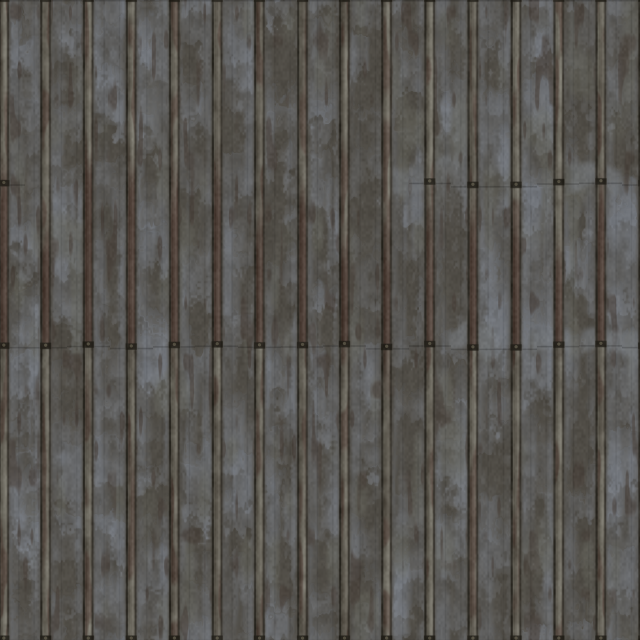
A WebGL 2 fragment shader for this texture:

```glsl
#version 300 es
precision highp float;
// Weathered grey metal cladding: fifteen panels with rusty vertical battens and staggered joints.
uniform vec2 u_resolution;
out vec4 fragColor;

const float PANELS = 15.0;

float hash(vec2 p) {
    vec3 q = fract(vec3(p.xyx) * 0.1031);
    q += dot(q, q.yzx + 33.33);
    return fract((q.x + q.y) * q.z);
}

// Value noise that wraps after the given number of cells
float noise(vec2 uv, vec2 cells) {
    vec2 p = uv * cells, i = floor(p), f = fract(p);
    f = f * f * (3.0 - 2.0 * f);
    vec2 a = mod(i, cells), b = mod(i + 1.0, cells);
    return mix(mix(hash(a), hash(vec2(b.x, a.y)), f.x),
               mix(hash(vec2(a.x, b.y)), hash(b), f.x), f.y);
}

// Soft-edged bar: 1 inside the half width, 0 outside
float bar(float distance, float halfWidth, float soft) {
    return 1.0 - smoothstep(halfWidth - soft, halfWidth + soft, abs(distance));
}

// Rectangular scuffs of random height, width and tone on one panel
float scuffs(float panel, vec2 p, float ragged) {
    float tone = 0.0;
    for (float k = 0.0; k < 5.0; k++) {
        float rows = 4.0 + 2.0 * k;
        float y = p.y * rows + hash(vec2(panel, k + 60.0)) + ragged * 0.25;
        vec2 seed = vec2(panel + 17.0 * k, mod(floor(y), rows) + 5.0);
        float middle = mix(0.25, 0.8, hash(seed));
        float reach = mix(0.12, 0.42, hash(seed + 31.0));
        float height = mix(0.15, 0.46, hash(seed + 47.0));
        float mask = bar(p.x - middle + ragged * 0.12, reach, 0.05)
                   * bar(fract(y) - 0.5, height, 0.04);
        tone += mask * (hash(seed + 73.0) - 0.5);
    }
    return tone;
}

void main() {
    vec2 uv = gl_FragCoord.xy / u_resolution;
    float x = uv.x * PANELS - 0.08;
    float panel = mod(floor(x), PANELS);
    float column = mod(floor(x + 0.5), PANELS);
    float across = fract(x);
    float side = x - floor(x + 0.5) - 0.04 * (hash(vec2(column, 3.0)) - 0.5);
    float soft = max(0.02, PANELS / u_resolution.x * 0.7);

    float grain = noise(uv, vec2(300.0, 220.0)) - 0.5;
    float mottle = noise(uv, vec2(90.0, 60.0)) - 0.5;
    float cloud = noise(uv, vec2(30.0, 14.0)) - 0.5;
    float streak = noise(uv, vec2(150.0, 9.0)) - 0.5;
    float ragged = mottle + 0.5 * grain;

    // Panel sheet: blue-grey zinc under brown-grey dirt
    float clean = 0.5 + 0.35 * (hash(vec2(panel, 11.0)) - 0.5) + 0.5 * cloud
                + 0.3 * mottle + 0.4 * streak + 0.85 * scuffs(panel, vec2(across, uv.y), ragged);
    clean -= 0.28 * bar(across - 0.55, 0.12, 0.12) * noise(uv, vec2(15.0, 7.0));
    vec3 color = mix(vec3(0.325, 0.315, 0.295), vec3(0.425, 0.435, 0.45), clamp(clean, -0.15, 1.25));
    float lichen = smoothstep(0.6, 0.9, noise(uv + 0.37, vec2(45.0, 12.0)));
    color = mix(color, vec3(0.40, 0.40, 0.365), 0.45 * lichen);
    float stain = smoothstep(0.74, 0.9, noise(uv + 0.61, vec2(100.0, 22.0)));
    color = mix(color, vec3(0.27, 0.235, 0.21), 0.55 * stain);

    // Faint folded ribs and grime beside the battens
    color *= 1.0 - 0.08 * bar(across - 0.36, 0.015, soft) - 0.07 * bar(across - 0.72, 0.015, soft);
    color = mix(color, vec3(0.29, 0.275, 0.245), 0.55 * bar(side, 0.15, 0.05));

    // Batten: pale worn metal, rusting in the stretch above the middle joint
    float joint = 0.457 + 0.006 * (hash(vec2(column, 21.0)) - 0.5);
    float rustTop = mix(0.62, 0.80, hash(vec2(column, 29.0)));
    float rust = smoothstep(joint - 0.002, joint + 0.002, uv.y)
               * (1.0 - smoothstep(rustTop - 0.07, rustTop + 0.04, uv.y + 0.08 * streak));
    rust = max(rust, 0.7 * smoothstep(0.55, 0.75, noise(uv, vec2(75.0, 18.0))));
    vec3 worn = mix(vec3(0.33, 0.31, 0.275), vec3(0.46, 0.45, 0.41), 0.5 + 0.8 * streak + 0.5 * mottle);
    vec3 batten = mix(worn, vec3(0.305, 0.245, 0.215) + 0.05 * streak, 0.9 * rust);
    batten += 0.045 * bar(side - 0.035, 0.02, soft) - 0.05 * bar(side + 0.045, 0.02, soft);
    color = mix(color, batten, bar(side, 0.095, soft));

    // Shadow lines along both batten edges
    float wear = 0.7 + 0.5 * noise(uv, vec2(15.0, 40.0));
    color = mix(color, vec3(0.15, 0.14, 0.115), min(1.0, 0.85 * wear) * bar(side + 0.1, 0.026, soft));
    color = mix(color, vec3(0.18, 0.165, 0.14), min(1.0, 0.7 * wear) * bar(side - 0.1, 0.022, soft));

    // Joints: one across every column, one on the right-hand columns, one at the wrap
    for (int k = 0; k < 3; k++) {
        float level = k == 0 ? joint : (k == 1 ? joint + 0.254 : 0.999);
        float present = k == 1 ? max(step(9.5, column), 1.0 - step(0.5, column)) : 1.0;
        float rise = uv.y - level;
        rise -= floor(rise + 0.5);
        float rightward = smoothstep(0.35, 0.75, uv.x);
        float patchy = bar(rise - 0.012 + 0.03 * cloud, 0.02, 0.008)
                     * smoothstep(0.45, 0.6, noise(uv + 0.19, vec2(22.0, 12.0)));
        float sheet = 1.0 - bar(side, 0.14, 0.03);
        color = mix(color, vec3(0.46, 0.475, 0.49), 0.6 * patchy * sheet * rightward * float(k < 2));
        color *= 1.0 - 0.18 * present * bar(rise, 0.0012, 0.0012) * sheet;
        float bracket = bar(side, 0.13, soft) * bar(rise - 0.003, 0.005, 0.0015);
        color = mix(color, vec3(0.13, 0.12, 0.095), 0.85 * present * bracket);
        float rivet = 1.0 - smoothstep(0.0015, 0.0035, length(vec2(side / PANELS, rise - 0.004)));
        color = mix(color, vec3(0.37, 0.35, 0.29), 0.8 * present * rivet);
    }

    color += 0.04 * grain + 0.025 * mottle;
    fragColor = vec4(color, 1.0);
}
```
